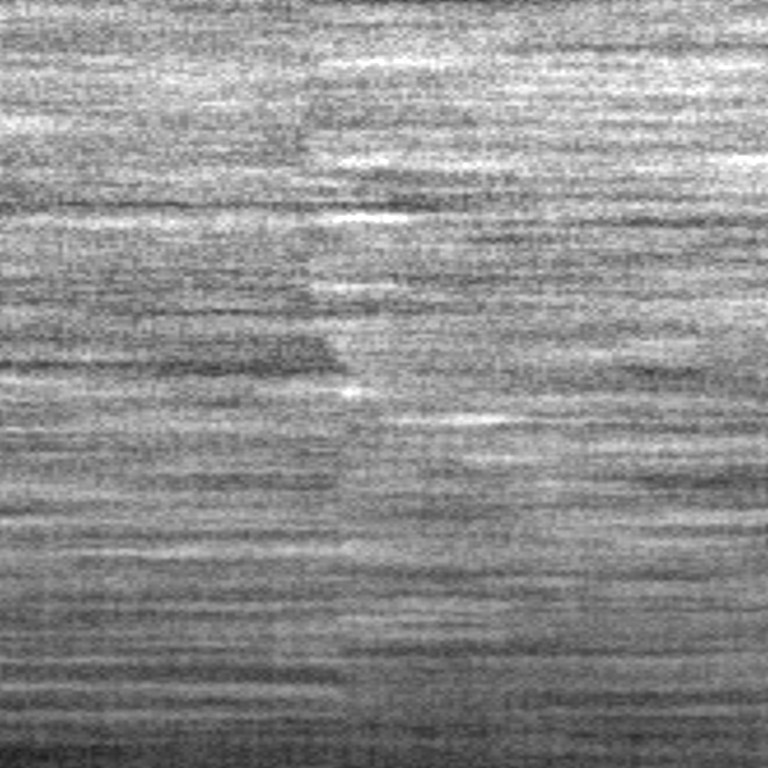
Write a WebGL 2 fragment shader that draws this texture.

```glsl
#version 300 es
precision highp float;
// Grey field of fine horizontal streaks, fading from pale at the top to dark at the base.
// Stretched value noise makes the bands, cellular noise the bright dashes, a cosine comb
// the even ridges low down; a fine grain covers all. The streaks change at an upright seam.

#define STREAK_GAIN 0.92
#define DASH_GAIN 0.27
#define GRAIN_GAIN 0.115
#define RIDGE_GAIN 0.13
#define RIDGE_PITCH 0.035
#define DASH_CELLS vec2(5.0, 40.0)
#define GRAIN_CELLS vec2(165.0, 215.0)

uniform vec2 u_resolution;
out vec4 outColor;

// Integer hash of a cell and a seed, 0 to 1
float hash(vec2 cell, float seed) {
    uvec3 v = uvec3(ivec3(vec3(cell, seed) + 1000.0));
    uint h = v.x * 1664525u + v.y * 22695477u + v.z * 747796405u;
    h = (h ^ (h >> 16u)) * 2246822519u;
    h = (h ^ (h >> 13u)) * 3266489917u;
    h ^= h >> 16u;
    return float(h >> 8u) / 16777216.0;
}

// Smooth value noise, -1 to 1
float noise(vec2 p, float seed) {
    vec2 cell = floor(p);
    vec2 f = fract(p);
    f = f * f * (3.0 - 2.0 * f);
    float low = mix(hash(cell, seed), hash(cell + vec2(1.0, 0.0), seed), f.x);
    float high = mix(hash(cell + vec2(0.0, 1.0), seed), hash(cell + 1.0, seed), f.x);
    return 2.0 * mix(low, high, f.y) - 1.0;
}

// Long bands at three thicknesses
float streaks(vec2 p, float seed) {
    return 0.14 * noise(p * vec2(2.2, 52.0), seed)
         + 0.13 * noise(p * vec2(3.5, 93.0), seed + 1.0)
         + 0.09 * noise(p * vec2(7.0, 150.0), seed + 2.0);
}

// Short bright dashes, one scattered in each cell
float dashes(vec2 p) {
    vec2 q = p * DASH_CELLS;
    vec2 home = floor(q);
    float sum = 0.0;
    for (int j = -1; j <= 1; j++) {
        for (int i = -1; i <= 1; i++) {
            vec2 cell = home + vec2(i, j);
            vec2 centre = cell + vec2(hash(cell, 20.0), hash(cell, 21.0));
            vec2 d = q - centre;
            float halfLength = mix(0.15, 0.5, hash(cell, 22.0));
            float strength = hash(cell, 23.0);
            float along = 1.0 - smoothstep(0.55, 1.3, abs(d.x) / halfLength);
            sum += strength * strength * along * exp(-d.y * d.y / 0.07);
        }
    }
    return min(sum, 1.2);
}

// Base brightness by height, with a dark rim at the top
float tone(float y) {
    float t = mix(0.25, 0.40, smoothstep(0.0, 0.12, y));
    t += 0.17 * smoothstep(0.1, 0.5, y);
    t += 0.12 * smoothstep(0.5, 0.95, y);
    return t - 0.24 * smoothstep(0.977, 1.004, y);
}

// Evenly spaced thin ridges near the base
float ridges(vec2 p) {
    float wave = 0.5 + 0.5 * cos(6.28318 * p.y / RIDGE_PITCH);
    float fade = smoothstep(0.01, 0.07, p.y) * (1.0 - smoothstep(0.2, 0.4, p.y));
    return wave * wave * wave * fade;
}

void main() {
    vec2 uv = gl_FragCoord.xy / u_resolution;

    // Slight waver of the streaks
    vec2 p = uv;
    p.y += 0.0016 * noise(uv * vec2(32.0, 14.0), 40.0);

    // Seam between the two sets of streaks
    float seamX = mix(0.445, 0.40, smoothstep(0.5, 0.62, uv.y));
    float right = smoothstep(seamX - 0.012, seamX + 0.012, uv.x);
    float bands = mix(streaks(p, 1.0), streaks(p, 7.0), right);

    float contrast = mix(0.42, 1.0, smoothstep(0.0, 0.5, uv.y));
    float shade = tone(uv.y) + 0.035 * noise(uv * vec2(5.0, 7.0), 41.0);
    shade += STREAK_GAIN * contrast * bands;
    shade += DASH_GAIN * contrast * mix(0.6, 1.0, right) * dashes(p);
    shade += RIDGE_GAIN * mix(1.0, 0.4, right) * ridges(p);

    // Grain and faint upright lines
    float grain = noise(uv * GRAIN_CELLS, 50.0) + 0.5 * noise(uv * GRAIN_CELLS * 0.55, 51.0);
    shade += GRAIN_GAIN * mix(0.5, 1.0, smoothstep(0.1, 0.8, uv.y)) * grain;
    shade += 0.02 * noise(uv * vec2(130.0, 5.0), 52.0);
    shade -= 0.035 * smoothstep(0.5, 0.7, uv.y) * exp(-pow((uv.x - seamX) / 0.012, 2.0));

    outColor = vec4(vec3(clamp(shade, 0.0, 1.0)), 1.0);
}
```
